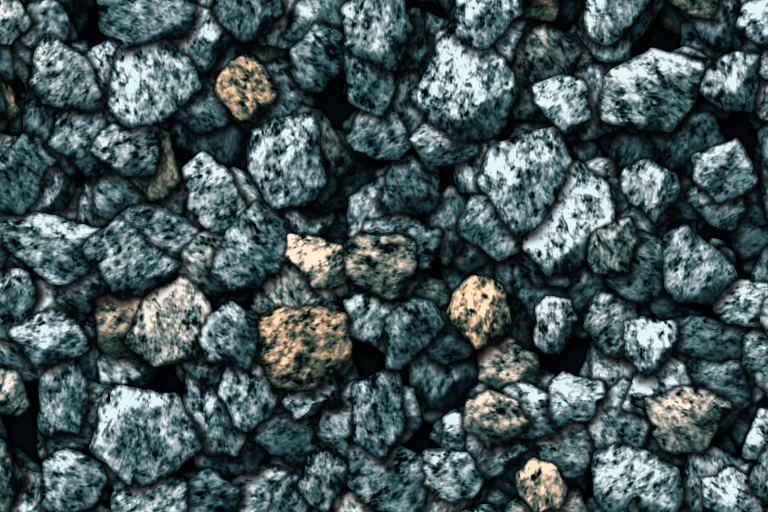
This texture is drawn by a Shadertoy shader. Its source:

```glsl
// Crushed blue-grey gravel seen from above: layers of jittered, faceted
// stones are painted from the dark bottom up, each casting a tight contact
// shadow and carrying a fine, high contrast mineral grain.

#define CELL 0.158       // stone spacing, in canvas heights
#define LAYERS 5
#define SIDES 7
#define PRESENCE 0.88    // chance that a cell holds a stone
#define GRAIN 3.5        // contrast of the mineral speckle
#define ROUGHNESS 0.013  // wobble of outlines and facet edges
#define SHADOW 0.018     // width of the contact shadow
#define EXPOSURE 1.2
#define GAMMA 0.85       // below one lifts the middle tones
#define LIGHT normalize(vec3(-0.35, 0.62, 0.72))

const float TAU = 6.2831853;

float hash(vec2 p) {
    return fract(sin(dot(p, vec2(127.1, 311.7))) * 43758.5453);
}

// Wrapped lattice keeps the sine argument small and precise
float lattice(vec2 i) {
    return hash(mod(i, 71.0) + 0.19);
}

float noise(vec2 p) {
    vec2 i = floor(p), f = fract(p);
    f = f * f * (3.0 - 2.0 * f);
    return mix(mix(lattice(i), lattice(i + vec2(1, 0)), f.x),
               mix(lattice(i + vec2(0, 1)), lattice(i + vec2(1, 1)), f.x), f.y);
}

vec2 noise2(vec2 p) {
    return vec2(noise(p), noise(p + 37.3)) - 0.5;
}

mat2 rotation(float angle) {
    float c = cos(angle), s = sin(angle);
    return mat2(c, s, -s, c);
}

// Speckle around zero, slightly stretched along the stone's own direction
float mineralGrain(vec2 p, float angle) {
    p = rotation(angle) * p * vec2(0.85, 1.2);
    p += 0.006 * noise2(p * 45.0);
    float sum = 0.0, share = 0.17, scale = 34.0;
    for (int octave = 0; octave < 4; octave++) {
        sum += share * (noise(p * scale) - 0.5);
        p = rotation(0.9) * p + 0.31;
        scale *= 1.85;
        share = octave == 2 ? 0.24 : 0.3;
    }
    return sum;
}

// Maps a tone to teal shadows and pale blue-grey highlights
vec3 slateRamp(float tone, float warmth) {
    float redShare = mix(0.41, 0.92, smoothstep(0.04, 0.75, tone));
    vec3 slate = vec3(tone * redShare, tone, tone + 0.018);
    return slate * mix(vec3(1.0), vec3(1.3, 0.95, 0.74), warmth);
}

// Convex stone in units of its radius: returns blended normal and distance
vec4 facetedStone(vec2 q, vec2 id, float angle, float stretch) {
    vec2 tilt = 1.0 * (vec2(hash(id + 1.7), hash(id + 2.9)) - 0.5);
    float weight = exp(-26.0 * (0.36 - dot(tilt, q)));
    vec3 normal = weight * normalize(vec3(tilt, 1.0));
    float edgeSum = 0.0;
    for (int i = 0; i < SIDES; i++) {
        vec2 key = id + float(i) * vec2(3.13, 7.71);
        float a = TAU * (float(i) + 0.7 * hash(key)) / float(SIDES);
        vec2 dir = vec2(cos(a), sin(a));
        float reach = mix(0.72, 1.1, hash(key + 0.37));
        reach *= 1.0 + stretch * cos(2.0 * (a - angle));
        float outside = dot(q, dir) - reach;
        float slope = mix(0.3, 1.5, hash(key + 0.71));
        float w = exp(clamp(26.0 * slope * outside, -40.0, 30.0));
        normal += w * normalize(vec3(dir * slope, 1.0));
        weight += w;
        edgeSum += exp(28.0 * outside);
    }
    return vec4(normalize(normal / weight), log(edgeSum) / 28.0);
}

// Lays one stone, with its shadow, over the colour so far
void paintStone(inout vec3 color, vec2 p, vec2 rough, vec2 id, float depth, float pixel) {
    vec2 jitter = 0.7 * (vec2(hash(id + 0.13), hash(id + 0.57)) - 0.5);
    float size = hash(id + 4.1);
    float radius = CELL * mix(0.37, 0.67, size * size);
    vec2 q = rough - jitter * CELL;
    if (length(q) > radius * 1.7 + 0.04) return;

    float angle = TAU * hash(id + 5.3);
    vec4 stone = facetedStone(q / radius, id, angle, 0.25 * hash(id + 6.1));
    float dist = stone.w * radius;

    // Contact shadow, wider on the side away from the light
    float facing = dot(q / (length(q) + 1e-4), LIGHT.xy);
    float shade = smoothstep(-0.004, SHADOW * (1.0 - 0.8 * facing), dist);
    color *= mix(0.08, 1.0, shade);
    if (dist > pixel) return;

    // Facet lighting, darkened rim and speckle
    float diffuse = max(dot(stone.xyz, LIGHT), 0.0);
    float tone = mix(0.3, 0.68, hash(id + 8.3)) * (0.12 + 1.05 * diffuse);
    tone *= mix(0.4, 1.0, smoothstep(0.0, 0.12, -stone.w)) * mix(0.5, 1.0, depth);
    vec2 patchOffset = 3.0 * vec2(hash(id + 7.1), hash(id + 7.9));
    float grain = mineralGrain(p + patchOffset, angle);
    tone = EXPOSURE * tone * max(1.0 + GRAIN * grain, 0.06) + 0.22 * grain * depth;
    tone = pow(clamp(tone, 0.02, 0.95), GAMMA);
    float warmth = pow(hash(id + 9.7), 13.0);
    color = mix(color, slateRamp(tone, warmth), smoothstep(pixel, -pixel, dist));
}

void mainImage(out vec4 fragColor, in vec2 fragCoord) {
    vec2 p = fragCoord / iResolution.y;
    float pixel = 0.7 / iResolution.y;
    vec2 rough = p + ROUGHNESS * (noise2(p * 24.0) + 0.4 * noise2(p * 70.0));
    vec3 color = vec3(0.018, 0.035, 0.045);

    for (int layer = 0; layer < LAYERS; layer++) {
        float level = float(layer);
        float depth = level / float(LAYERS - 1);
        vec2 shifted = rough + level * vec2(0.617, 0.283);
        vec2 cell = floor(shifted / CELL);
        for (int y = -1; y <= 1; y++)
        for (int x = -1; x <= 1; x++) {
            vec2 site = cell + vec2(x, y);
            vec2 id = site + level * vec2(41.0, 17.0);
            if (hash(id + 3.3) > PRESENCE) continue;
            paintStone(color, p, shifted - (site + 0.5) * CELL, id, depth, pixel);
        }
    }
    fragColor = vec4(clamp(color, 0.0, 1.0), 1.0);
}
```
